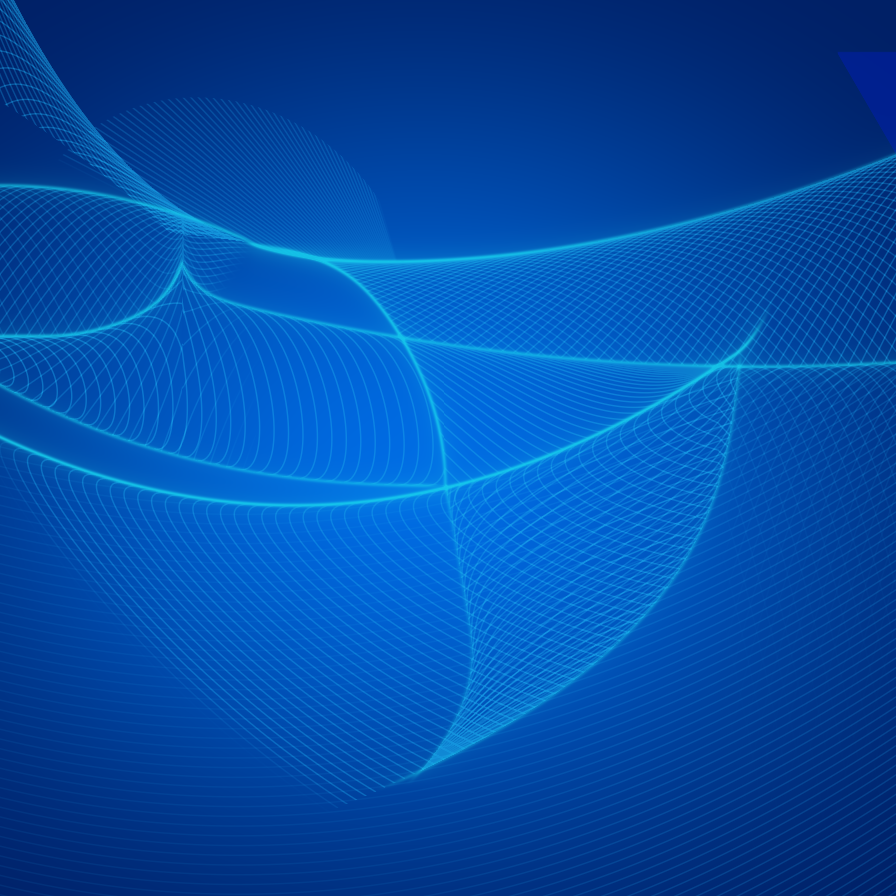
Reproduce this background procedurally as a Shadertoy shader.

```glsl
#define DEEP vec3(0.0, 0.125, 0.40)
#define CORE vec3(0.0, 0.42, 0.89)
#define THREAD_COLOR vec3(0.10, 0.65, 0.92)
#define EDGE_COLOR vec3(0.09, 0.82, 0.93)
#define SHARD_COLOR vec3(0.0, 0.12, 0.62)
#define THREAD_RADIUS 0.0008
#define EDGE_WIDTH 0.0022
#define HALO_WIDTH 0.012

float square(float v) { return v * v; }
float root(float v) { return sqrt(max(v, 0.0)); }
float inside(float d) { return smoothstep(-0.001, 0.001, d); }
float span(float v, float lo, float hi, float soft) {
    return smoothstep(lo - soft, lo + soft, v) * (1.0 - smoothstep(hi - soft, hi + soft, v));
}

// Ribbon borders: heights along x
float upperRim(float x) {
    float u = x - 0.43;
    return 0.708 + 0.42 * u * u - 0.09 * u * u * u + 3.0 * pow(max(-u, 0.0), 3.0);
}
float middleRim(float x) {
    return 0.591 + 0.2 * square(0.85 - x) + 0.03 * exp(-60.0 * max(x - 0.204, 0.0));
}
float lowerCrest(float x) {
    return 0.436 + 0.7 * square(x - 0.33) + 16.0 * square(max(x - 0.82, 0.0));
}
float lensTop(float x) { return 0.793 - 0.8 * x * x; }
float lensBottom(float x) {
    return 0.625 + 2.05 * square(max(x - 0.05, 0.0)) + 0.035 * exp(-60.0 * abs(0.204 - x));
}
float leftKeel(float x) { return 0.458 + 0.112 * pow(max(1.0 - 2.0 * x, 0.0), 2.4); }

// Ribbon borders: positions along y
float twist(float y) {
    float up = max(y - 0.46, 0.0);
    return 0.497 - 1.83 * up * up - 0.09 * exp(60.0 * (min(y, 0.74) - 0.73))
        + 0.17 * max(0.46 - y, 0.0) - 3.2 * square(max(0.3 - y, 0.0));
}
float rightFlank(float y) {
    float u = max(0.609 - y, 0.0);
    return 0.827 - 0.1 * u - 3.0 * u * u * u;
}

// Thin lines, one per unit of phase; dense bundles blend to their mean
float threads(float phase) {
    float pixel = max(length(vec2(dFdx(phase), dFdy(phase))), 1e-5);
    float radius = THREAD_RADIUS * pixel * iResolution.y;
    float sharp = clamp((radius - abs(fract(phase) - 0.5)) / pixel + 0.5, 0.0, 1.0);
    return mix(sharp, min(2.0 * radius, 0.8), smoothstep(0.3, 0.8, pixel));
}

// Bright border with a soft halo around the zero set of a field
float rim(float field) {
    float slope = max(length(vec2(dFdx(field), dFdy(field))) * iResolution.y, 0.2);
    float d = abs(field) / slope;
    return 0.65 * exp(-square(d / EDGE_WIDTH)) + 0.2 * exp(-d / HALO_WIDTH);
}

void mainImage(out vec4 fragColor, in vec2 fragCoord) {
    vec2 p = fragCoord / iResolution.xy;
    float x = p.x, y = p.y;
    float top = upperRim(x), mid = middleRim(x), crest = lowerCrest(x);
    float lensHi = lensTop(x), lensLo = lensBottom(x), keel = leftKeel(x);
    float fold = twist(y), flank = rightFlank(y);

    // Blue glow and corner shard
    float reach = length((p - vec2(0.47, 0.47)) * vec2(0.82, 1.0));
    vec3 color = mix(CORE, DEEP, smoothstep(0.0, 0.68, reach));
    float shard = inside(0.942 - y) * inside(y - 0.94 + 1.72 * (x - 0.935)) * inside(x - 0.935);
    color = mix(color, SHARD_COLOR, 0.7 * shard);

    // Upper right mesh, tangent to its rim
    float s = clamp((y - mid) / max(top - mid, 0.01), 0.0, 1.0);
    float mesh = threads(75.0 * (x + 0.22 * root(1.0 - s)))
        + 0.8 * threads(65.0 * (x - 0.34 * root(1.0 - s)));
    float ink = 0.38 * mesh * inside(top - y) * inside(y - mid) * inside(x - fold);

    // Middle ribbon, left and right of the twist
    float ceiling = x < 0.204 ? lensLo : mid;
    float base = x < 0.495 ? keel : crest;
    s = clamp((y - base) / max(ceiling - base, 0.01), 0.0, 1.0);
    float band = inside(ceiling - y) * inside(y - base);
    float curls = threads(62.0 * (x - 0.13 * root(1.0 - s) - 0.08 * root(s)));
    float slants = threads(70.0 * (x - 0.25 * root(1.0 - s)));
    float weave = threads(55.0 * (x + 0.12 * root(1.0 - s)));
    ink += 0.45 * band * mix(curls, slants, inside(x - fold));
    ink += 0.3 * band * weave * (1.0 - smoothstep(0.2, 0.3, x));

    // Left lens
    float lensFloor = x < 0.204 ? lensLo : mid;
    s = clamp((y - lensFloor) / max(lensHi - lensFloor, 0.01), 0.0, 1.0);
    float lens = inside(lensHi - y) * inside(y - lensFloor) * (1.0 - smoothstep(0.26, 0.29, x + 0.04 * (1.0 - s)));
    ink += 0.32 * lens * (threads(75.0 * (x + 0.11 * root(1.0 - s) - 0.06 * s))
        + 0.6 * threads(65.0 * (x - 0.15 * root(1.0 - s))));

    // Faint fan above the lens
    vec2 arm = p - vec2(0.47, 0.62);
    float angle = atan(-arm.x, arm.y);
    float fan = inside(0.46 * sin(1.25 * clamp(angle, 0.0, 2.4)) - length(arm))
        * span(angle, 0.3, 1.1, 0.02) * inside(y - (x < 0.28 ? lensHi : top));
    ink += 0.24 * fan * threads(60.0 * angle);

    // Lower sheet: arcs hanging from the crest, over wide bowls
    float drop = min(crest, mid) - y;
    float below = inside(drop);
    float start = x + 0.4 * root(drop) - 1.73 * drop;
    float arcs = threads(65.0 * start) * smoothstep(0.0, 0.06, start) * inside(flank - x);
    ink += 0.4 * below * arcs;
    float bowl = y - 0.45 * square(x - 0.4) - 0.12 * x;
    ink += 0.2 * below * threads(92.0 * bowl) * (0.45 + 0.55 * smoothstep(0.4, 0.8, x));

    // Front mesh between twist and flank
    float across = clamp((x - fold) / max(flank - fold, 0.01), 0.0, 1.0);
    float front = below * inside(x - fold) * inside(flank - x) * inside(y - 0.121);
    ink += 0.38 * front * (threads(65.0 * (y + 0.16 * root(1.0 - across) - 0.1 * across))
        + threads(60.0 * (y - 0.22 * root(across))));

    // Curls under the right end of the middle rim
    float right = below * inside(x - flank) * exp(-9.0 * max(drop, 0.0)) * smoothstep(0.8, 0.83, x);
    ink += 0.3 * right * (threads(65.0 * (x + 0.3 * root(drop))) + threads(60.0 * (x - 0.25 * root(drop))));
    color = mix(color, THREAD_COLOR, min(ink, 0.75));

    // Luminous borders
    float edges = rim(y - top) * smoothstep(0.27, 0.29, x) * (1.0 - 0.65 * smoothstep(0.45, 1.0, x));
    edges += 0.7 * rim(y - mid) * smoothstep(0.2, 0.206, x);
    edges += rim(y - crest) * (1.0 - smoothstep(0.83, 0.865, x));
    edges += 0.75 * rim(y - lensHi) * (1.0 - smoothstep(0.27, 0.29, x));
    edges += 0.85 * rim(y - lensLo) * (1.0 - smoothstep(0.2, 0.206, x));
    edges += 0.6 * rim(y - keel) * (1.0 - smoothstep(0.47, 0.5, x));
    edges += rim(x - fold) * span(y, 0.13, 0.725, 0.008) * mix(0.25, 0.9, smoothstep(0.4, 0.52, y));
    edges += 0.4 * rim(x - flank) * span(y, 0.125, 0.6, 0.01);
    color = mix(color, EDGE_COLOR, min(edges, 0.85));

    fragColor = vec4(color, 1.0);
}
```
